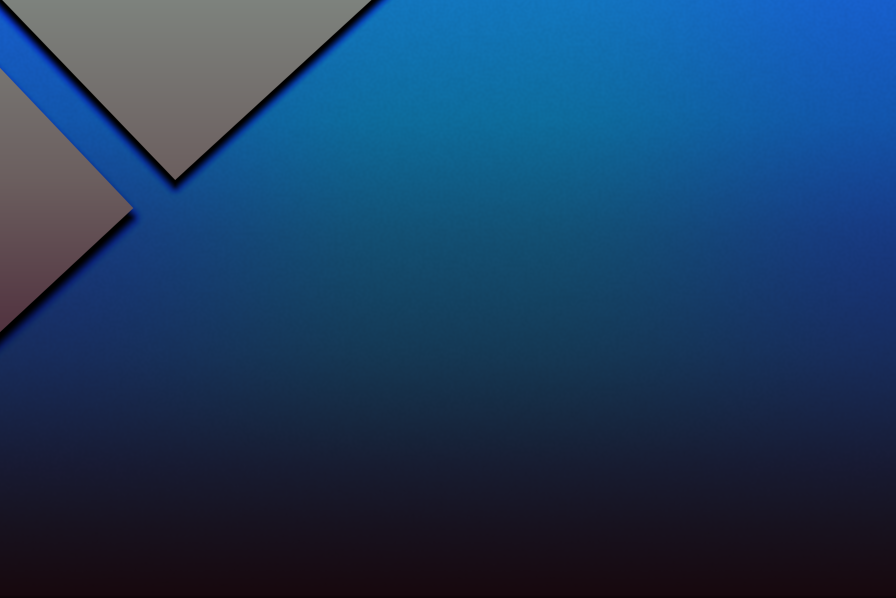
This background is drawn by a WebGL 1 fragment shader. Its source:

```glsl
precision highp float;
// Two warm grey cards reach in from the upper left over a blue backdrop that
// sinks to near black. Cards are wedges made of two half planes; their shadows
// fade per channel, leaving a blue fringe. Gradient noise adds faint grain.

uniform vec2 u_resolution;

// Pseudo-random gradient direction for a lattice cell
vec2 gradientAt(vec2 cell) {
  vec2 q = fract(cell * vec2(0.1031, 0.1137));
  q += dot(q, q.yx + 33.33);
  float angle = 6.28318 * fract((q.x + q.y) * q.x * 7.13);
  return vec2(cos(angle), sin(angle));
}

float gradientNoise(vec2 p) {
  vec2 i = floor(p);
  vec2 f = p - i;
  vec2 u = f * f * f * (f * (f * 6.0 - 15.0) + 10.0);
  vec2 e = vec2(0.0, 1.0);
  float a = dot(gradientAt(i), f);
  float b = dot(gradientAt(i + e.yx), f - e.yx);
  float c = dot(gradientAt(i + e.xy), f - e.xy);
  float d = dot(gradientAt(i + e.yy), f - e.yy);
  return mix(mix(a, b, u.x), mix(c, d, u.x), u.y);
}

// Blend towards the next colour stop between two heights
vec3 rampTo(vec3 color, vec3 next, float from, float to, float y) {
  return mix(color, next, clamp((y - from) / (to - from), 0.0, 1.0));
}

// Signed distance to a corner bounded by two outward edge normals
float wedge(vec2 p, vec2 tip, vec2 normalA, vec2 normalB) {
  vec2 d = vec2(dot(p - tip, normalA), dot(p - tip, normalB));
  return min(max(d.x, d.y), 0.0) + length(max(d, 0.0));
}

vec3 backdrop(vec2 p, float aspect) {
  vec3 color = vec3(0.09, 0.03, 0.05);
  color = rampTo(color, vec3(0.09, 0.07, 0.12), 0.0, 0.12, p.y);
  color = rampTo(color, vec3(0.09, 0.11, 0.19), 0.12, 0.22, p.y);
  color = rampTo(color, vec3(0.08, 0.22, 0.33), 0.22, 0.41, p.y);
  color = rampTo(color, vec3(0.07, 0.31, 0.45), 0.41, 0.61, p.y);
  color = rampTo(color, vec3(0.05, 0.42, 0.61), 0.61, 0.80, p.y);
  color = rampTo(color, vec3(0.07, 0.46, 0.74), 0.80, 1.0, p.y);
  // The flanks lean from teal to a purer blue
  float flank = smoothstep(0.1, 0.75, abs(p.x - 0.52 * aspect));
  return color + vec3(0.02, -0.09, 0.06) * flank * smoothstep(0.1, 0.7, p.y);
}

vec3 cardColor(float y) {
  vec3 color = vec3(0.32, 0.20, 0.25);
  color = rampTo(color, vec3(0.42, 0.37, 0.37), 0.45, 0.70, y);
  return rampTo(color, vec3(0.49, 0.51, 0.49), 0.70, 1.0, y);
}

// Darken red furthest out and blue least, so the rim stays blue
vec3 castShadow(vec3 color, float d, float reach) {
  vec3 fade = reach * vec3(1.0, 0.8, 0.5);
  return color * smoothstep(vec3(-0.003), fade, vec3(d));
}

void main() {
  vec2 p = gl_FragCoord.xy / u_resolution.y;
  float aspect = u_resolution.x / u_resolution.y;
  float pixel = 1.0 / u_resolution.y;

  // Card corners and their outward edge normals
  vec2 topTip = vec2(0.293, 0.699);
  vec2 topLeft = vec2(-0.721, -0.693);
  vec2 topRight = vec2(0.676, -0.737);
  vec2 sideTip = vec2(0.223, 0.652);
  vec2 sideUpper = vec2(0.725, 0.689);
  vec2 sideLower = vec2(0.681, -0.732);
  vec2 topDrop = vec2(0.0, -0.008);
  vec2 sideDrop = vec2(-0.006, -0.016);

  // Backdrop with fine paper grain
  vec3 color = backdrop(p, aspect);
  float grain = gradientNoise(p * 170.0) + 0.5 * gradientNoise(p * 47.0);
  color *= 1.0 + 0.035 * grain;

  // Shadows below both cards
  float topShade = wedge(p - topDrop, topTip, topLeft, topRight);
  float sideShade = wedge(p - sideDrop, sideTip, sideUpper, sideLower);
  color = castShadow(color, topShade, 0.026);
  color = castShadow(color, sideShade, 0.030);

  // Card faces
  float topCard = wedge(p, topTip, topLeft, topRight);
  float sideCard = wedge(p, sideTip, sideUpper, sideLower);
  float face = smoothstep(-0.7 * pixel, 0.7 * pixel, min(topCard, sideCard));
  color = mix(cardColor(p.y), color, face);

  // Thin dark rim along the bottom
  color *= mix(0.6, 1.0, smoothstep(0.0, 0.006, p.y));
  gl_FragColor = vec4(color, 1.0);
}
```
